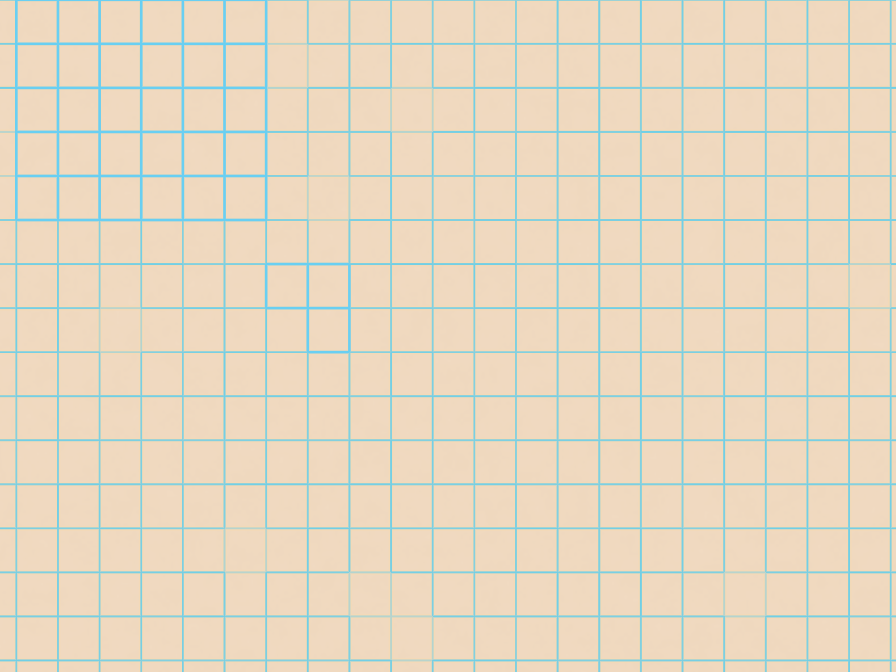
Reproduce this pattern procedurally as a WebGL 2 fragment shader.

```glsl
#version 300 es
precision highp float;
// Blue squared grid on warm beige paper. Each line is cut into cell-long
// segments, whose width and strength depend on the cells on either side:
// a heavier block at the upper left, three heavy cells, and a few worn cells.
uniform vec2 u_resolution;
out vec4 outColor;

float hash(vec2 p) {
  vec3 q = fract(vec3(p.xyx) * 0.1031);
  q += dot(q, q.yzx + 33.33);
  return fract((q.x + q.y) * q.z);
}

float noise(vec2 p) {
  vec2 i = floor(p), f = fract(p);
  f = f * f * (3.0 - 2.0 * f);
  return mix(mix(hash(i), hash(i + vec2(1, 0)), f.x),
             mix(hash(i + vec2(0, 1)), hash(i + vec2(1, 1)), f.x), f.y);
}

// 1 for heavily outlined cells, counted from the upper left
float heavy(vec2 c) {
  bool block = c.x >= 0.0 && c.x < 6.0 && c.y >= 0.0 && c.y < 5.0;
  bool step3 = (c.x == 7.0 && (c.y == 6.0 || c.y == 7.0)) || (c.x == 6.0 && c.y == 6.0);
  return block || step3 ? 1.0 : 0.0;
}

// 1 for the few cells whose outline has faded
float worn(vec2 c) {
  return step(hash(c + 71.0), 0.04);
}

// Line segment between cells a and b: x = ink coverage, y = heaviness
vec2 segment(float dist, vec2 a, vec2 b, float lineId, float px) {
  float bold = max(heavy(a), heavy(b));
  float width = mix(0.0026 + 0.0005 * hash(vec2(lineId, 5.0)), 0.0040, bold);
  float ink = clamp((0.5 * width - dist) / px + 0.5, 0.0, min(1.0, width / px));
  float fade = 0.84 + 0.16 * hash(a * 1.7 + b + lineId);
  fade *= 1.0 - 0.5 * max(worn(a), worn(b));
  return vec2(ink * mix(fade, 1.0, bold), bold);
}

void main() {
  float px = 1.0 / u_resolution.y;
  vec2 p = gl_FragCoord.xy * px;

  // Grid coordinates, rows counted downwards
  vec2 pitch = vec2(0.06196, 0.06554);
  vec2 g = (vec2(p.x, 1.0 - p.y) - vec2(0.0243, -0.0003)) / pitch;
  vec2 cell = floor(g);
  vec2 nearest = floor(g + 0.5);
  vec2 dist = abs(g - nearest) * pitch;

  // Paper with faint mottling and a warm fringe along the lines
  float mottle = noise(p * 45.0) * 0.6 + noise(p * 160.0) * 0.4;
  vec3 color = vec3(0.94, 0.85, 0.75) + (mottle - 0.5) * vec3(0.008, 0.008, 0.014);
  float fringe = 1.0 - smoothstep(0.0028, 0.0046, min(dist.x, dist.y));
  color = mix(color, vec3(0.96, 0.85, 0.71), fringe * 0.8);

  // Vertical and horizontal segments
  vec2 across = segment(dist.x, vec2(nearest.x - 1.0, cell.y),
                        vec2(nearest.x, cell.y), nearest.x, px);
  vec2 down = segment(dist.y, vec2(cell.x, nearest.y - 1.0),
                      vec2(cell.x, nearest.y), nearest.y + 40.0, px);
  vec2 ink = across.x > down.x ? across : down;
  vec3 blue = mix(vec3(0.44, 0.81, 0.90), vec3(0.41, 0.81, 0.95), ink.y);
  outColor = vec4(mix(color, blue, ink.x), 1.0);
}
```
